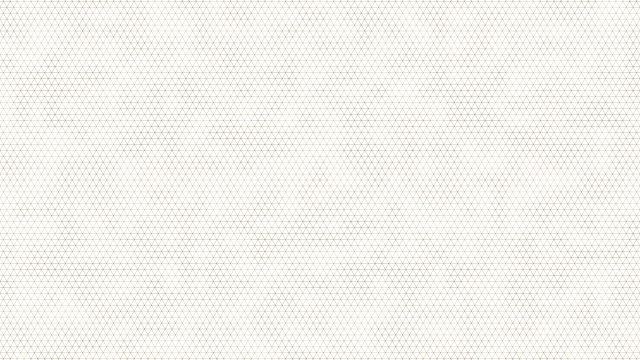
Give the GLSL for this pattern, as a WebGL 1 fragment shader.

```glsl
precision highp float;

uniform vec2 u_resolution;

const float TRIANGLES_ACROSS = 93.0;
const float ROW_HEIGHT = 0.8660254;  // height of a triangle with unit side
const float LINE_WIDTH = 0.075;      // as a fraction of the row height
const float FOOTPRINT = 0.92;        // filter size in pixels
const vec3 PAPER = vec3(0.998, 0.996, 0.989);
const vec3 OLIVE_INK = vec3(0.80, 0.795, 0.735);
const vec3 WARM_INK = vec3(0.835, 0.795, 0.735);

float hash(vec2 cell) {
  vec3 q = fract(cell.xyx * vec3(0.1031, 0.1030, 0.0973));
  q += dot(q, q.yzx + 33.33);
  return fract((q.x + q.y) * q.z);
}

float valueNoise(vec2 p) {
  vec2 cell = floor(p);
  vec2 f = fract(p);
  f = f * f * (3.0 - 2.0 * f);
  float bottom = mix(hash(cell), hash(cell + vec2(1.0, 0.0)), f.x);
  float top = mix(hash(cell + vec2(0.0, 1.0)), hash(cell + 1.0), f.x);
  return mix(bottom, top, f.y);
}

// Signed distance to the nearest line of a family with unit spacing
float nearestLine(vec2 p, vec2 normal) {
  return fract(dot(p, normal) + 0.5) - 0.5;
}

// Share of the filter covered by a line, exact even for very thin lines
float lineCoverage(float dist, float width, float footprint) {
  float upper = min(0.5 * width, dist + 0.5 * footprint);
  float lower = max(-0.5 * width, dist - 0.5 * footprint);
  return clamp((upper - lower) / footprint, 0.0, 1.0);
}

// Three line families, 60 degrees apart; ink builds up where they cross
float triangleGrid(vec2 p, float width, float footprint) {
  float level = lineCoverage(nearestLine(p, vec2(0.0, 1.0)), width, footprint);
  float rising = lineCoverage(nearestLine(p, vec2(-ROW_HEIGHT, 0.5)), width, footprint);
  float falling = lineCoverage(nearestLine(p, vec2(ROW_HEIGHT, 0.5)), width, footprint);
  return level + 0.95 * (rising + falling);
}

void main() {
  // Centred coordinates, measured in row heights
  float rowsPerPixel = TRIANGLES_ACROSS / (ROW_HEIGHT * u_resolution.x);
  vec2 p = (gl_FragCoord.xy - 0.5 * u_resolution) * rowsPerPixel;

  // Patchy strength and warmth of the ink
  float strength = mix(0.6, 1.4, valueNoise(p / 2.5 + 40.0));
  float warmth = valueNoise(p / 3.0 + 90.0);

  float ink = strength * triangleGrid(p, LINE_WIDTH, FOOTPRINT * rowsPerPixel);
  vec3 inkColor = mix(OLIVE_INK, WARM_INK, warmth);
  gl_FragColor = vec4(mix(PAPER, inkColor, min(ink, 1.5)), 1.0);
}
```
